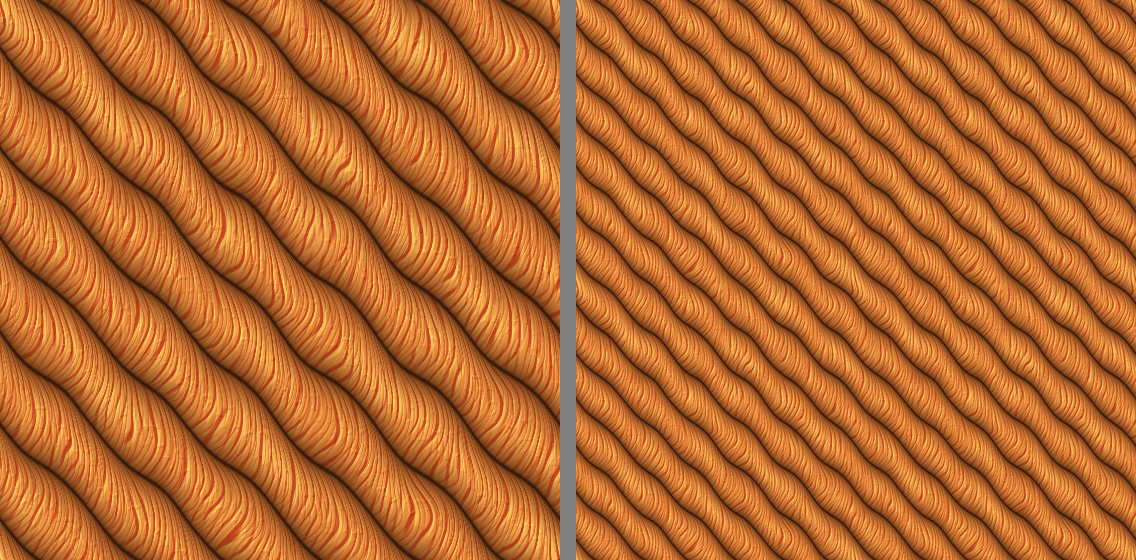
Left, the tile; right, the same tile 2 across and 2 down.
This texture is drawn by a WebGL 2 fragment shader. Its source:

```glsl
#version 300 es
precision highp float;

uniform vec2 u_resolution;
out vec4 fragColor;

const float TAU = 6.2831853;
const float ROPES = 6.0;

float hash(vec2 p) {
  vec3 q = fract(p.xyx * vec3(0.1031, 0.1030, 0.0973));
  q += dot(q, q.yzx + 33.33);
  return fract((q.x + q.y) * q.z);
}

float cornerSlope(vec2 cell, vec2 offset, vec2 period) {
  float angle = TAU * hash(mod(cell, period) + 3.0);
  return dot(vec2(cos(angle), sin(angle)), offset);
}

// Gradient noise that wraps after a whole number of cells
float noise(vec2 p, vec2 period) {
  vec2 i = floor(p), f = fract(p), e = vec2(1.0, 0.0);
  vec2 w = f * f * f * (f * (f * 6.0 - 15.0) + 10.0);
  float low = mix(cornerSlope(i, f, period), cornerSlope(i + e.xy, f - e.xy, period), w.x);
  float high = mix(cornerSlope(i + e.yx, f - e.yx, period), cornerSlope(i + e.xx, f - e.xx, period), w.x);
  return mix(low, high, w.y);
}

float tiled(vec2 uv, float cells) {
  return noise(uv * cells, vec2(cells));
}

void main() {
  vec2 uv = gl_FragCoord.xy / u_resolution;

  // Diagonal ropes with slightly wavering borders
  float swell = tiled(uv, 6.0);
  float lane = ROPES * (uv.x + uv.y) + 0.55;
  lane += 0.08 * swell + 0.055 * sin(TAU * 6.0 * uv.x) + 0.02 * tiled(uv, 13.0);
  float across = fract(lane);
  float rope = mod(floor(lane), ROPES);

  // Strands arch over each rope, bending along its upper border
  float rise = across - 0.08;
  float bend = 1.0 - sqrt(1.0 - rise * rise);
  float along = uv.x - uv.y + 0.25 * bend + 0.035 * swell + 0.012 * tiled(uv + 0.37, 9.0);
  along += hash(vec2(rope, 7.0));
  vec2 strandSpace = vec2(along, across * 1.6 + rope * 9.0);
  float drift = noise(strandSpace * vec2(14.0, 1.0), vec2(14.0, 64.0));
  float strength = noise(strandSpace * vec2(31.0, 1.3), vec2(31.0, 128.0));
  float phase = TAU * (37.0 * along + 1.1 * drift);
  float finePhase = TAU * (67.0 * along - 1.4 * drift + 0.4 * strength);

  // Grooves between strands and the lit lips beside them
  float groove = smoothstep(0.4, 0.95, sin(phase)) * smoothstep(-0.5, 0.15, strength);
  float fineGroove = smoothstep(0.35, 0.95, sin(finePhase)) * smoothstep(0.4, -0.2, strength);
  float lip = smoothstep(0.4, 0.95, sin(phase - 1.6)) * smoothstep(-0.5, 0.2, strength);
  float fineLip = smoothstep(0.4, 0.95, sin(finePhase - 1.9));

  // Round body, with slightly more shade on the lower side
  float body = pow(clamp(4.0 * across * (1.0 - across), 0.0, 1.0), 0.62);
  body *= mix(0.9, 1.0, smoothstep(0.0, 0.5, across));
  float crown = exp(-14.0 * (across - 0.52) * (across - 0.52));
  float sheen = crown * smoothstep(-0.1, 0.5, tiled(uv + 0.19, 7.0) + 0.3 * swell);

  vec3 shadow = vec3(0.30, 0.14, 0.045);
  vec3 amber = vec3(0.90, 0.54, 0.235);
  vec3 gold = vec3(1.0, 0.80, 0.37);
  vec3 rust = vec3(0.77, 0.26, 0.11);

  vec3 color = mix(amber, gold, 0.55 * sheen);
  color = mix(color, gold, clamp(0.85 * lip + 0.4 * fineLip, 0.0, 1.0) * (0.25 + 0.75 * crown));
  color = mix(color, rust, clamp(0.95 * groove + 0.55 * fineGroove, 0.0, 0.95));

  // Fine raised grain with a shaded side
  float grain = smoothstep(0.2, 0.36, tiled(uv, 90.0));
  float grainShade = smoothstep(0.2, 0.36, tiled(uv + vec2(-0.002, 0.002), 90.0));
  color += vec3(0.11, 0.09, 0.04) * (grain - grainShade) * crown;

  // Shade towards the borders, with a thin dark seam
  color = mix(shadow, color, body);
  color *= mix(0.6, 1.0, smoothstep(0.0, 0.045, min(across, 1.0 - across)));
  fragColor = vec4(clamp(color, 0.0, 1.0), 1.0);
}
```
